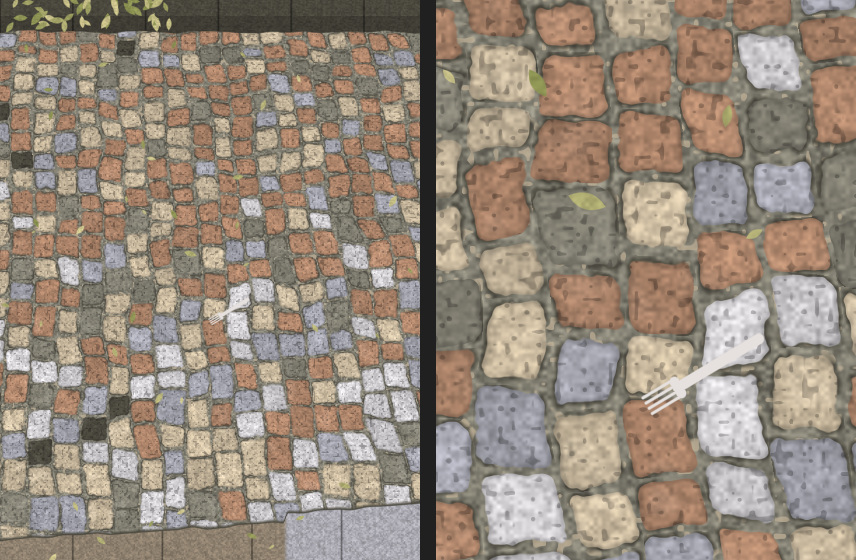
Left, the full canvas; right, a detail of the centre.
Write a WebGL 2 fragment shader that draws this texture.

```glsl
#version 300 es
precision highp float;
// Worn granite setts in fanning columns, with a kerb, flagstones, leaves and a small fork.
uniform vec2 u_resolution;
out vec4 fragColor;

const vec3 OLIVE = vec3(0.50, 0.49, 0.44);
const vec3 WARM = vec3(0.64, 0.52, 0.42);
const vec3 TAN = vec3(0.75, 0.69, 0.59);
const vec3 BLUE = vec3(0.62, 0.62, 0.66);
const vec3 PALE = vec3(0.78, 0.77, 0.78);
const vec3 DARK = vec3(0.29, 0.28, 0.24);

float hash(vec2 p) {
  return fract(sin(dot(p, vec2(127.1, 311.7))) * 43758.5453);
}

float noise(vec2 p) {
  vec2 i = floor(p), f = fract(p);
  f = f * f * (3.0 - 2.0 * f);
  float low = mix(hash(i), hash(i + vec2(1, 0)), f.x);
  float high = mix(hash(i + vec2(0, 1)), hash(i + vec2(1, 1)), f.x);
  return mix(low, high, f.y);
}

float fill(float d, float soft) { return smoothstep(soft, -soft, d); }

float roundBox(vec2 p, vec2 halfSize, float radius) {
  vec2 q = abs(p) - halfSize + radius;
  return length(max(q, 0.0)) + min(max(q.x, q.y), 0.0) - radius;
}

float segment(vec2 p, vec2 a, vec2 b, float radius) {
  vec2 pa = p - a, ba = b - a;
  return length(pa - ba * clamp(dot(pa, ba) / dot(ba, ba), 0.0, 1.0)) - radius;
}

// Five stone tones, ranked from the far edge to the near one.
vec3 stoneTone(float rank) {
  if (rank < 0.375) return WARM + vec3(0.02, -0.015, -0.015);
  if (rank < 0.445) return OLIVE;
  if (rank < 0.600) return TAN;
  return rank < 0.720 ? BLUE : PALE;
}

float rowEdge(float column, float row) {
  return row + 0.34 * (hash(vec2(column, row) + 5.3) - 0.5);
}

vec3 paving(vec2 p, float grain, float soft) {
  // Sandy joints with pebbles and dark damp patches
  vec3 joint = OLIVE * (0.68 + 0.68 * grain);
  joint = mix(joint, TAN, 0.75 * smoothstep(0.76, 0.86, noise(p * 210.0)));

  // Perspective: cells grow toward the bottom and columns fan to the right
  float depth = 1.0 - p.y;
  vec2 size = vec2(0.036 + 0.014 * depth, 0.027 + 0.031 * depth);
  vec2 cell = vec2((p.x - 0.1) / size.x, log(1.0 + 1.15 * depth) / 0.031);
  cell += 0.4 * (vec2(noise(cell * 0.6), noise(cell * 0.6 + 40.0)) - 0.5);
  float column = floor(cell.x);
  float shift = hash(vec2(column, 2.0));
  float v = cell.y + shift;
  float row = floor(v);
  if (v < rowEdge(column, row)) row -= 1.0;
  else if (v > rowEdge(column, row + 1.0)) row += 1.0;
  float start = rowEdge(column, row), end = rowEdge(column, row + 1.0);

  // One sett: a wobbly rounded box with its own tilt and taper
  vec2 id = vec2(column, row);
  vec2 local = vec2(cell.x - column - 0.5, v - 0.5 * (start + end));
  local += 0.16 * (vec2(hash(id + 3.0), hash(id + 8.0)) - 0.5) * local.yx;
  vec2 halfSize = vec2(0.5, 0.5 * (end - start)) * size - 0.0014 - 0.0022 * hash(id + 9.0);
  float d = roundBox(local * size, halfSize, 0.0065);
  d += 0.004 * (noise(p * 85.0 + id) - 0.42) + 0.0018 * (noise(p * 240.0) - 0.5);

  // One tone per sett, with mineral speckle, a worn rim and a wet sheen
  float settDepth = (exp(0.031 * (row + 0.5 - shift)) - 1.0) / 1.15;
  float rank = 0.65 * hash(id + 17.0) + 0.35 * settDepth;
  vec3 stone = hash(id + 31.0) > 0.985 ? DARK : stoneTone(rank);
  stone *= 0.95 + 0.12 * hash(id + 22.0);
  stone *= 0.78 + 0.38 * grain + 0.1 * noise(p * 130.0);
  stone *= 1.0 - 0.24 * smoothstep(0.7, 0.86, noise(p * 260.0 + 70.0));
  stone *= 1.0 - 0.16 * smoothstep(-0.004, 0.0, d);
  stone += 0.07 * smoothstep(0.55, 0.85, noise(p * 60.0 + id)) * settDepth;

  float shade = fill(d - 0.0018, 0.0018) * smoothstep(0.32, 0.62, noise(p * 75.0));
  joint = mix(joint, DARK * (0.7 + 0.5 * grain), 0.85 * shade);
  return mix(joint, stone, fill(d, soft));
}

// Long slabs across the canvas, split by thin joints
vec3 slabs(vec2 p, float pitch, vec3 tone, float grain) {
  float seam = abs(fract(p.x / pitch) - 0.5) * pitch;
  return tone * (0.8 + 0.4 * grain) * (0.6 + 0.4 * smoothstep(0.0, 0.003, 0.5 * pitch - seam));
}

void main() {
  vec2 p = gl_FragCoord.xy / u_resolution.y;
  float width = u_resolution.x / u_resolution.y;
  float soft = 0.9 / u_resolution.y;
  float grain = 0.6 * noise(p * 400.0) + 0.4 * noise(p * 230.0 + 9.0);
  float wobble = 0.006 * (noise(p * 35.0) - 0.5);
  vec3 color = paving(p, grain, soft);

  // Dark kerb above, flagstones below
  float kerb = 0.943 + wobble - p.y;
  color = mix(color, slabs(p, 0.13, DARK * (p.y > 0.972 ? 1.0 : 0.85), grain), fill(kerb, soft));
  float nearSide = smoothstep(0.505, 0.515, p.x);
  float flag = p.y - mix(0.035 + 0.06 * p.x, 0.035 + 0.09 * p.x, nearSide) - wobble;
  color = mix(color, DARK, fill(flag - 0.004, 0.004));
  vec3 flagTone = mix(mix(OLIVE, WARM, 0.4), mix(BLUE, PALE, 0.3), nearSide);
  color = mix(color, slabs(p + 0.03, 0.16, flagTone, grain), fill(flag, soft));

  // Fallen leaves, heaped at the upper left and sparse elsewhere
  for (int i = 0; i < 80; i++) {
    float k = float(i);
    vec2 seed = vec2(hash(vec2(k, 1.0)), hash(vec2(k, 2.0)));
    vec2 at = i < 40 ? vec2(0.32 * seed.x, 0.95 + 0.05 * seed.y) : seed * vec2(width, 1.0);
    float angle = 6.283 * hash(vec2(k, 3.0));
    vec2 q = mat2(cos(angle), sin(angle), -sin(angle), cos(angle)) * (p - at);
    float reach = (i < 40 ? 0.008 : 0.004) + 0.008 * hash(vec2(k, 4.0));
    float leaf = abs(q.y) - 0.42 * reach * (1.0 - q.x * q.x / (reach * reach));
    vec3 tone = mix(vec3(0.54, 0.57, 0.31), vec3(0.84, 0.80, 0.58), hash(vec2(k, 5.0)));
    color = mix(color, tone * (0.85 + 0.25 * grain), fill(leaf, soft));
  }

  // Pale fork: a handle, a head and four tines
  vec2 neck = vec2(0.394, 0.436), along = normalize(vec2(0.05, 0.03));
  vec2 across = vec2(-along.y, along.x);
  float fork = segment(p, neck, neck + 0.056 * along, 0.0032);
  fork = min(fork, segment(p, neck - 0.004 * across, neck + 0.004 * across, 0.003));
  for (int i = 0; i < 4; i++) {
    vec2 root = neck + (float(i) - 1.5) * 0.0036 * across;
    fork = min(fork, segment(p, root, root - 0.021 * along, 0.0009));
  }
  color = mix(color, vec3(0.90, 0.88, 0.87), fill(fork, soft));
  fragColor = vec4(clamp(color, 0.0, 1.0), 1.0);
}
```
